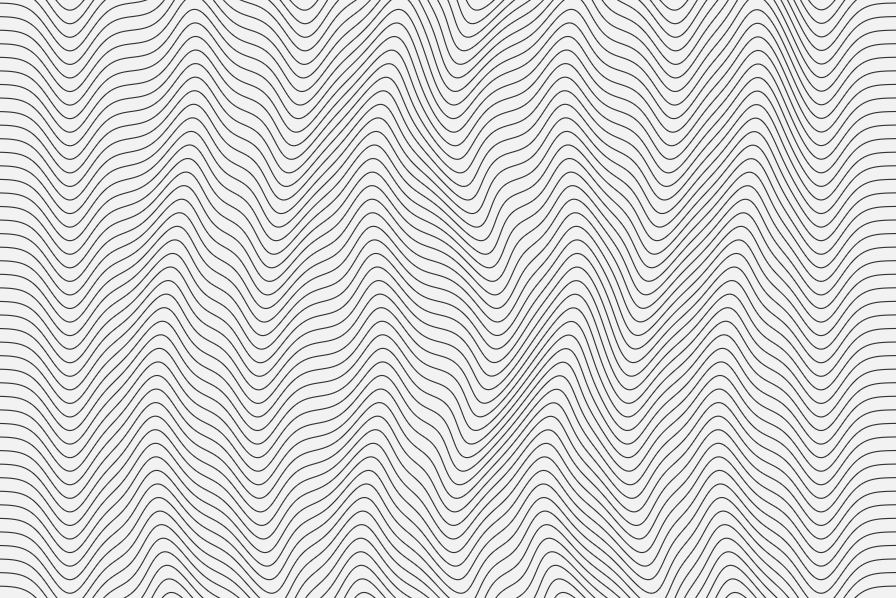
Write a WebGL 1 fragment shader that draws this background.

```glsl
precision highp float;
// Thin dark contour lines rippling over alternating troughs and ridges on pale grey.

uniform vec2 u_resolution;

// Horizontal centre of fold i; the inner folds meander with height.
float foldCentre(float i, float y) {
  float side = (i - 4.0) / 4.0;
  float slowDrift = 0.05 * (1.0 - side * side * side * side) * sin(5.0 * y - 3.0);
  float quickDrift = 0.037 * sin(9.0 * y - 1.9 - 0.6 * (i - 3.0));
  float middle = exp(-8.0 * side * side);
  float home = 0.117 + 0.157 * i + 0.05 * cos(1.5708 * side);
  return home + mix(slowDrift, quickDrift, middle);
}

// Level of the folded sheet: even folds dip, odd folds rise.
float sheetLevel(vec2 p) {
  float lift = 0.0;
  for (int k = 0; k < 9; k++) {
    float i = float(k);
    float d = (p.x - foldCentre(i, p.y)) / 0.048;
    float direction = 2.0 * mod(i, 2.0) - 1.0;
    lift += 0.08 * direction * exp(-d * d);
  }
  return p.y - lift;
}

void main() {
  float pixel = 1.0 / u_resolution.y;
  vec2 p = gl_FragCoord.xy * pixel;

  // Slope of the level field keeps the stroke width even.
  float level = sheetLevel(p);
  vec2 slope = vec2(sheetLevel(p + vec2(0.001, 0.0)) - level,
                    sheetLevel(p + vec2(0.0, 0.001)) - level) / 0.001;

  // Distance to the nearest line, in canvas heights.
  float lineCount = 44.1;
  float offset = (fract(level * lineCount + 0.62) - 0.5) / lineCount;
  float dist = abs(offset) / max(length(slope), 0.05);

  // Share of the pixel covered by the stroke.
  float halfWidth = 0.00095;
  float covered = min(dist + 0.5 * pixel, halfWidth) - max(dist - 0.5 * pixel, -halfWidth);
  float ink = clamp(covered / pixel, 0.0, 1.0);

  gl_FragColor = vec4(vec3(mix(0.95, 0.2, ink)), 1.0);
}
```
